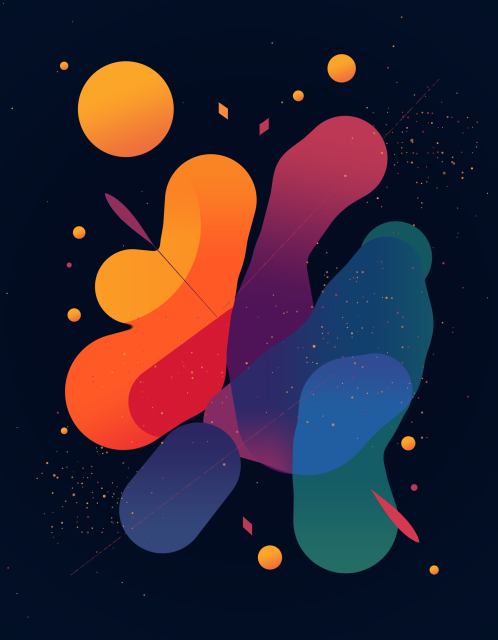
Reproduce this background procedurally as a Shadertoy shader.

```glsl
// Overlapping soft gradient blobs with orbs, petals and drifting dust on deep navy.
#define UNITS 768.0  // canvas height in drawing units
#define BLEND 9.0    // rounding where blob parts join
#define DUST 0.55    // amount of dust
#define NAVY vec3(0.008, 0.043, 0.125)
#define AMBER vec3(0.99, 0.65, 0.16)
#define VERMILION vec3(1.0, 0.35, 0.15)
#define CRIMSON vec3(0.84, 0.1, 0.2)
#define PLUM vec3(0.31, 0.08, 0.34)
#define ROSE vec3(0.74, 0.22, 0.33)
#define INDIGO vec3(0.18, 0.16, 0.41)
#define TEAL vec3(0.08, 0.36, 0.4)

float edge; // half width of a smoothed edge

vec2 hash2(vec2 p) {
  return fract(sin(vec2(dot(p, vec2(127.1, 311.7)), dot(p, vec2(269.5, 183.3)))) * 43758.5);
}

float corner(vec2 i, vec2 f, vec2 o) { return dot(hash2(i + o) * 2.0 - 1.0, f - o); }

float gradientNoise(vec2 p) {
  vec2 i = floor(p), f = p - i, u = f * f * (3.0 - 2.0 * f), o = vec2(0, 1);
  return mix(mix(corner(i, f, o.xx), corner(i, f, o.yx), u.x),
    mix(corner(i, f, o.xy), corner(i, f, o.yy), u.x), u.y);
}

float fill(float d) { return smoothstep(edge, -edge, d); }

void paint(inout vec3 col, vec3 tint, float d) { col = mix(col, tint, fill(d)); }

float smoothMin(float a, float b) {
  float h = max(BLEND - abs(a - b), 0.0);
  return min(a, b) - h * h / (4.0 * BLEND);
}

// Distance along the axis a-b, and away from it
vec2 axisCoords(vec2 p, vec2 a, vec2 b) {
  vec2 u = normalize(b - a), q = p - a;
  return vec2(dot(q, u), abs(q.x * u.y - q.y * u.x));
}

// Hull of two circles, each given as centre and radius
float cone(vec2 p, vec3 a, vec3 b) {
  float len = distance(a.xy, b.xy), slope = (b.z - a.z) / len;
  vec2 q = axisCoords(p, a.xy, b.xy);
  float t = clamp(q.x + q.y * slope / sqrt(1.0 - slope * slope), 0.0, len);
  return length(q - vec2(t, 0)) - a.z - slope * t;
}

float chain(vec2 p, vec3 c[5]) {
  float d = cone(p, c[0], c[1]);
  for (int i = 1; i < 4; i++) d = smoothMin(d, cone(p, c[i], c[i + 1]));
  return d + 1.0;
}

float leaf(vec2 p, vec2 a, vec2 b) {
  float len = distance(a, b);
  vec2 q = axisCoords(p, a, b);
  float bulge = 7.0 * sin(3.1416 * pow(clamp(q.x / len, 0.0, 1.0), 0.7));
  return max(q.y - bulge, max(-q.x, q.x - len));
}

float cloud(vec2 p, float x, float y, float size) {
  vec2 q = (p - vec2(x, y)) / size;
  return exp(-dot(q, q));
}

void addDust(inout vec3 col, vec2 p) {
  for (float i = 0.0; i < 3.0; i++) {
    float size = 6.0 + 6.0 * i;
    vec2 id = floor(p / size), rnd = hash2(id + 37.0 * i), jitter = hash2(id + 91.0);
    vec2 c = (id + 0.3 + 0.4 * jitter) * size;
    float density = cloud(c, 497.0, 175.0, 58.0) + 0.8 * cloud(c, 115.0, 592.0, 50.0)
      + 0.28 * cloud(c, 425.0, 420.0, 105.0) + 0.22 * cloud(c, 200.0, 450.0, 75.0) + 0.012;
    density *= DUST * (0.7 + gradientNoise(c / 22.0)) / (1.0 + i);
    float speck = fill(distance(p, c) - mix(0.5, 1.3 + 0.5 * i, rnd.y * rnd.y));
    vec3 tint = mix(vec3(0.95, 0.58, 0.28), ROSE, step(0.6, jitter.x));
    col = mix(col, tint, speck * step(rnd.x, density) * (0.5 + 0.5 * jitter.y));
  }
}

void mainImage(out vec4 fragColor, in vec2 fragCoord) {
  // Drawing units, with y running down from the top
  vec2 p = vec2(fragCoord.x, iResolution.y - fragCoord.y) * UNITS / iResolution.y;
  edge = 0.7 * UNITS / iResolution.y;
  vec3 col = NAVY + vec3(0, 0.018, 0.025) * smoothstep(200.0, 480.0, distance(p, vec2(299, 384)));

  // Blob outlines
  float plum = fill(chain(p, vec3[](vec3(414, 190, 52), vec3(376, 218, 47), vec3(336, 305, 30),
    vec3(325, 405, 58), vec3(355, 498, 72))));
  float warm = chain(p, vec3[](vec3(253, 240, 56), vec3(243, 300, 50), vec3(234, 345, 48),
    vec3(210, 442, 60), vec3(148, 470, 71)));
  warm = fill(smoothMin(warm, cone(p, vec3(159, 344, 45), vec3(230, 352, 46))));
  float blue = fill(chain(p, vec3[](vec3(285, 505, 42), vec3(368, 488, 81), vec3(430, 435, 77),
    vec3(448, 388, 71), vec3(464, 328, 45))));
  float teal = fill(chain(p, vec3[](vec3(415, 625, 64), vec3(406, 565, 54), vec3(405, 535, 52),
    vec3(420, 490, 60), vec3(450, 469, 46))));

  // Teal and plum blobs at the back
  paint(col, TEAL * 0.95, distance(p, vec2(475, 309)) - 43.5);
  col = mix(col, TEAL + vec3(0.06, 0.07, 0) * smoothstep(560.0, 690.0, p.y), teal);
  col = mix(col, mix(ROSE, PLUM, smoothstep(75.0, 310.0, p.y - 0.2 * p.x)), plum);

  // Warm blob with its crimson and amber overlaps
  vec3 fire = mix(vec3(0.98, 0.52, 0.14), VERMILION, smoothstep(190.0, 330.0, p.y));
  fire = mix(fire, vec3(0.92, 0.18, 0.19), smoothstep(525.0, 655.0, p.y + 0.5 * p.x));
  paint(fire, CRIMSON, cone(p, vec3(197, 482, 43), vec3(300, 410, 46)));
  vec3 honey = mix(AMBER, vec3(0.98, 0.54, 0.13), p.x / 330.0);
  honey = mix(fire, honey, smoothstep(195.0, 290.0, p.y));
  paint(fire, honey, distance(p, vec2(120, 270)) - 121.0);
  col = mix(col, fire, warm);

  // Blue blob, tinted by what it crosses
  vec3 sea = mix(INDIGO, vec3(0.07, 0.25, 0.43), smoothstep(310.0, 430.0, p.x));
  sea = mix(sea, TEAL, 0.7 * smoothstep(440.0, 530.0, p.x));
  vec3 mauve = vec3(0.52, 0.17, 0.39);
  sea = mix(sea, mauve, smoothstep(480.0, 570.0, p.y) * smoothstep(390.0, 320.0, p.x));
  sea = mix(sea, mauve, (1.0 - plum) * smoothstep(330.0, 300.0, p.x));
  vec3 azure = mix(vec3(0.19, 0.3, 0.58), vec3(0.13, 0.37, 0.63), smoothstep(430.0, 500.0, p.y));
  col = mix(col, mix(sea, azure, teal), blue);
  vec3 dusk = mix(INDIGO * 0.95, vec3(0.2, 0.28, 0.48), smoothstep(510.0, 650.0, p.y));
  paint(col, dusk, cone(p, vec3(195, 612, 52), vec3(238, 558, 51)));

  // Dust, broken trails and the leaf stem
  addDust(col, p);
  float trail = min(cone(p, vec3(527, 95, 0.4), vec3(268, 370, 0.4)),
    cone(p, vec3(85, 690, 0.4), vec3(400, 450, 0.4)));
  col = mix(col, ROSE, fill(trail) * clamp(0.4 + gradientNoise(p / 5.0), 0.0, 0.8));
  paint(col, PLUM, cone(p, vec3(182, 292, 0.5), vec3(260, 380, 0.1)));

  // Leaves and slanted petals
  paint(col, vec3(0.57, 0.18, 0.36), leaf(p, vec2(126, 232), vec2(184, 294)));
  paint(col, vec3(0.84, 0.22, 0.31), leaf(p, vec2(503, 651), vec2(445, 587)));
  vec3 petals[3] = vec3[](vec3(268, 133, 0.7), vec3(317, 152, -0.7), vec3(297, 631, 0.9));
  for (int i = 0; i < 3; i++) {
    vec2 q = p - petals[i].xy;
    q.y -= petals[i].z * q.x;
    paint(col, i == 0 ? vec3(0.96, 0.55, 0.24) : ROSE, max(abs(q.x) - 5.5, abs(q.y) - 6.5));
  }

  // Orbs, lit from the upper left
  vec3 orbs[12] = vec3[](vec3(151, 131, 57.5), vec3(410, 82, 17), vec3(358, 115, 6.5),
    vec3(77, 79, 5), vec3(95, 279, 7.5), vec3(89, 378, 8), vec3(77, 517, 4), vec3(324, 669, 14.5),
    vec3(490, 532, 8.5), vec3(521, 684, 5.5), vec3(497, 585, 4), vec3(83, 318, 3));
  for (int i = 0; i < 12; i++) {
    vec2 q = (p - orbs[i].xy) / orbs[i].z;
    vec3 glow = mix(AMBER, vec3(0.93, 0.42, 0.24), smoothstep(-0.6, 1.3, q.y + 0.4 * q.x));
    paint(col, i > 9 ? ROSE : glow, (length(q) - 1.0) * orbs[i].z);
  }
  fragColor = vec4(col, 1);
}
```
